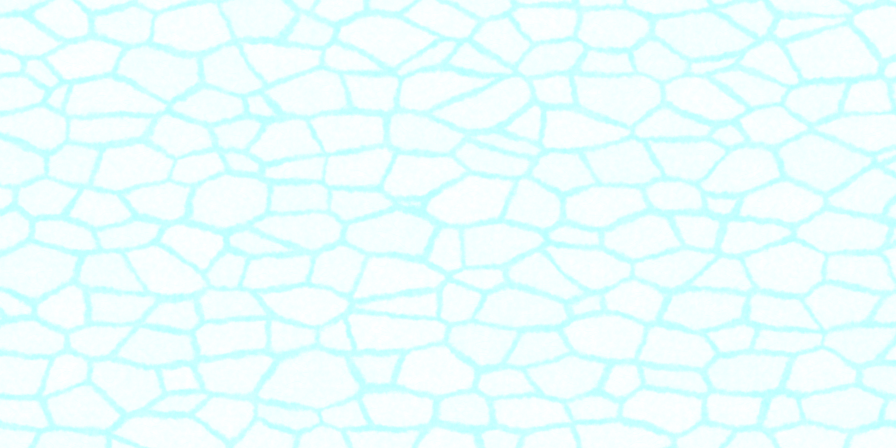
This texture is drawn by a Shadertoy shader. Its source:

```glsl
// Draws a pale dry-stone wall: irregular flat stones with soft cyan joints.

#define CELL vec2(0.140, 0.078)     // mean stone spacing, in canvas heights
#define JITTER vec2(0.85, 0.62)     // scatter of the stone centres
#define SIZE_SPREAD 0.50            // difference between large and small stones
#define CORNER 0.0022               // rounding of the stone corners
#define JOINT_INNER 0.0020          // joint core, half width
#define JOINT_OUTER 0.0110          // joint rim, half width
#define ROUGHNESS 0.0045            // waviness of the stone edges
#define GRAIN 0.050                 // contrast of the stone surface
#define STONE_RED 0.980
#define JOINT_RED 0.785

vec2 hash2(vec2 p) {
    vec3 q = fract(p.xyx * vec3(0.1031, 0.1030, 0.0973));
    q += dot(q, q.yzx + 33.33);
    return fract((q.xx + q.yz) * q.zy);
}

float gradientDot(vec2 cell, vec2 offset) {
    float angle = 6.2832 * hash2(cell + 71.0).x;
    return dot(vec2(cos(angle), sin(angle)), offset);
}

// Gradient noise, about -0.7 to 0.7
float noise(vec2 p) {
    vec2 i = floor(p), f = p - i;
    vec2 u = f * f * f * (f * (f * 6.0 - 15.0) + 10.0);
    vec2 e = vec2(1.0, 0.0);
    return mix(mix(gradientDot(i, f), gradientDot(i + e, f - e), u.x),
               mix(gradientDot(i + e.yx, f - e.yx), gradientDot(i + 1.0, f - 1.0), u.x), u.y);
}

float fbm(vec2 p) {
    float sum = 0.0, amplitude = 1.0;
    for (int i = 0; i < 3; i++) {
        sum += amplitude * noise(p);
        p = mat2(1.6, 1.2, -1.2, 1.6) * p + 13.7;
        amplitude *= 0.65;
    }
    return sum;
}

// Stone centre in grid units; odd courses are shifted by half a stone
vec2 stoneCentre(vec2 id) {
    vec2 shift = vec2(0.5 * mod(id.y, 2.0), 0.0);
    return id + 0.5 + shift + JITTER * (hash2(id + 19.0) - 0.5);
}

// Squared distance less the stone's weight: heavy stones grow, light ones shrink
float power(vec2 p, vec2 id) {
    vec2 r = p - stoneCentre(id);
    return dot(r, r) - SIZE_SPREAD * hash2(id + 53.0).y;
}

// Rounded distance to the joint, in canvas heights; also gives the stone's id
float jointDistance(vec2 p, out vec2 stone) {
    vec2 g = p / CELL, base = floor(g);
    float nearest = 1e5;
    stone = base;
    for (int y = -2; y <= 2; y++)
    for (int x = -2; x <= 2; x++) {
        vec2 id = base + vec2(x, y);
        float d = power(g, id);
        if (d < nearest) { nearest = d; stone = id; }
    }
    vec2 centre = stoneCentre(stone);
    float sum = 0.0;
    for (int y = -2; y <= 2; y++)
    for (int x = -2; x <= 2; x++) {
        if (x == 0 && y == 0) continue;
        vec2 id = stone + vec2(x, y);
        vec2 slope = (stoneCentre(id) - centre) / CELL;
        float edge = 0.5 * (power(g, id) - nearest) / length(slope);
        sum += exp(-edge / CORNER);
    }
    return -CORNER * log(max(sum, 1e-20));
}

void mainImage(out vec4 fragColor, in vec2 fragCoord) {
    vec2 p = fragCoord / iResolution.y;

    // Bend the courses, then roughen the outlines
    vec2 bent = p + 0.016 * vec2(noise(p * 6.0), noise(p * 6.0 + 40.0));
    bent += ROUGHNESS * vec2(fbm(p * 24.0 + 9.0), fbm(p * 24.0 + 80.0));
    vec2 stone;
    float d = jointDistance(bent + 3.0, stone);

    // Stone faces: own tint, mottling, fine grain and thin scratches
    vec2 random = hash2(stone + 7.0);
    vec2 lean = p + (random.x - 0.5) * 0.7 * p.yx;
    float mottle = fbm(p * 17.0 + random * 30.0);
    float fine = fbm(p * 75.0 + 5.0);
    float scratch = 1.0 - smoothstep(0.0, 0.10, abs(noise(lean * vec2(28.0, 65.0) + random * 9.0)));
    float face = STONE_RED - 0.022 * random.y + GRAIN * (0.35 * mottle + 0.65 * fine);
    face -= 0.022 * scratch * smoothstep(-0.2, 0.5, mottle);
    face -= 0.035 * exp(-max(d, 0.0) / 0.010);

    // Joints: uneven width and depth
    float uneven = noise(p * 9.0 + 25.0);
    float joint = 1.0 - smoothstep(JOINT_INNER, JOINT_OUTER, d - 0.005 * uneven + 0.0015 * fine);
    float fill = JOINT_RED + 0.05 * fine + 0.06 * noise(p * 14.0 + 60.0);

    float red = mix(face, fill, joint);
    fragColor = vec4(clamp(red, 0.0, 1.0), 1.0, 1.0, 1.0);
}
```
